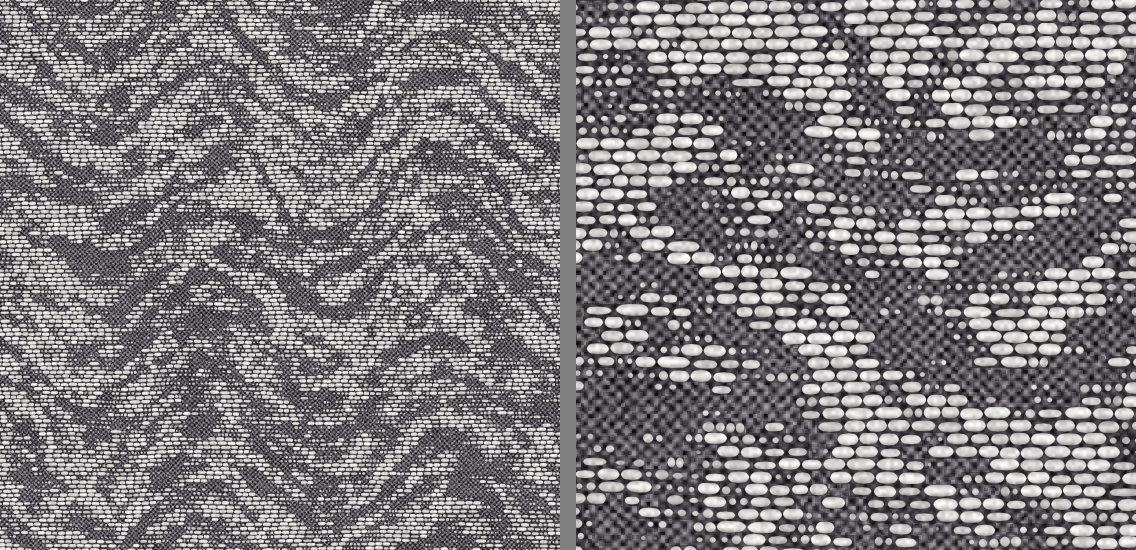
Left: the whole. Right: its middle third, enlarged.
Reproduce this texture procedurally as a Shadertoy shader.

```glsl
float hash(vec2 p) {
    vec3 q = fract(vec3(p.xyx) * 0.1031);
    q += dot(q, q.yzx + 33.33);
    return fract((q.x + q.y) * q.z);
}

float noise(vec2 p) {
    vec2 i = floor(p), f = fract(p);
    f = f * f * (3.0 - 2.0 * f);
    return mix(mix(hash(i), hash(i + vec2(1, 0)), f.x),
               mix(hash(i + vec2(0, 1)), hash(i + vec2(1, 1)), f.x), f.y);
}

// Broken chevron bands: positive where the pale yarn surfaces
float chevron(vec2 p) {
    float drift = noise(p * 5.0 + 7.0) - 0.5;
    float ripple = noise(p * 14.0 + 50.0) - 0.5;
    float arm = cos(6.2832 * (p.x - 0.38 + 0.05 * drift) / 0.435);
    float v = p.y - 0.068 * arm + 0.04 * drift + 0.03 * ripple;
    float bands = sin(82.0 * v + 4.0 * noise(vec2(p.x * 8.0, v * 10.0) + 20.0));
    float clumps = noise(vec2(p.x * 20.0, v * 46.0) + 40.0) - 0.5;
    float breaks = noise(vec2(p.x * 36.0, v * 64.0) + 60.0) - 0.5;
    return 0.23 * bands + 0.8 * clumps + 0.95 * breaks;
}

// Fine dark ground cloth with a diagonal checker of threads
vec3 groundCloth(vec2 p) {
    vec2 t = p * 720.0 + 2.5 * noise(p * 30.0);
    float thread = 0.5 + 0.5 * sin(t.x) * sin(t.y);
    float grain = hash(floor(p * 450.0)) - 0.5;
    float shade = 0.14 + 0.4 * thread + 0.24 * grain;
    shade += 0.06 * (noise(p * 18.0) - 0.5);
    return shade * vec3(1.02, 0.97, 1.03);
}

void mainImage(out vec4 fragColor, in vec2 fragCoord) {
    vec2 p = fragCoord / iResolution.y;
    float pixel = 1.0 / iResolution.y;

    // Brick layout with wandering rows and uneven stitch lengths
    vec2 count = vec2(70.0, 130.0);
    vec2 grid = p * count;
    grid.y += 0.7 * noise(p * vec2(9.0, 9.0) + 3.0);
    float row = floor(grid.y);
    float shift = 0.5 * mod(row, 2.0) + 0.4 * hash(vec2(row, 5.0));
    shift += 0.9 * noise(vec2(p.x * 26.0, row * 7.0));
    grid.x += shift;
    vec2 cell = floor(grid);
    float random = hash(cell + 11.0);
    float lift = hash(cell + 71.0) - 0.5;
    vec2 centre = (cell + 0.5 - vec2(0.65 + 0.5 * mod(row, 2.0), 0.35)) / count;
    float level = chevron(centre) + 0.5 * (random - 0.5) + 0.03;

    // Weak places break each long stitch into two small beads
    vec2 local = fract(grid) - 0.5;
    float covered = smoothstep(-0.3, 0.05, level);
    float plump = smoothstep(0.0, 0.3, level + 0.4 * lift);
    vec2 halfSize = vec2(0.41 + 0.07 * plump, 0.31 + 0.16 * plump) / count;
    float tone = 0.82 + 0.07 * plump;
    if (level < 0.02) {
        float side = step(0.0, local.x);
        local.x -= 0.5 * side - 0.25;
        float bead = hash(cell * 2.0 + vec2(side, 90.0));
        float size = smoothstep(-0.34, -0.08, level) * (0.45 + 0.6 * bead);
        halfSize = vec2(0.23, 0.4) * size / count;
        tone = 0.8;
    }
    local.y -= 0.16 * lift;
    vec2 offset = abs(local / count);
    float radius = min(halfSize.x, halfSize.y);
    // Ends taper so each stitch reads as a soft oval
    offset.y += 0.1 * offset.x;
    vec2 corner = offset - halfSize + radius;
    float edge = length(max(corner, 0.0)) + min(max(corner.x, corner.y), 0.0) - radius;
    float stitch = smoothstep(0.8 * pixel, -0.7 * pixel, edge);
    stitch *= smoothstep(0.0005, 0.0015, radius);

    // Ground sinks into shadow between raised stitches
    vec3 color = groundCloth(p);
    color = mix(color, vec3(0.08, 0.07, 0.08) + 0.3 * color, 0.75 * covered);

    // Rounded pale yarn, shaded toward its lower side
    float roundness = 1.0 - pow(abs(local.y) * 2.2, 2.0) * 0.3;
    float fibre = noise(p * 420.0 + 31.0) - 0.5;
    float pale = tone * roundness + 0.1 * local.y + 0.18 * fibre + 0.1 * (random - 0.5);
    color = mix(color, pale * vec3(1.0, 0.995, 0.985), stitch);

    fragColor = vec4(clamp(color, 0.0, 1.0), 1.0);
}
```
